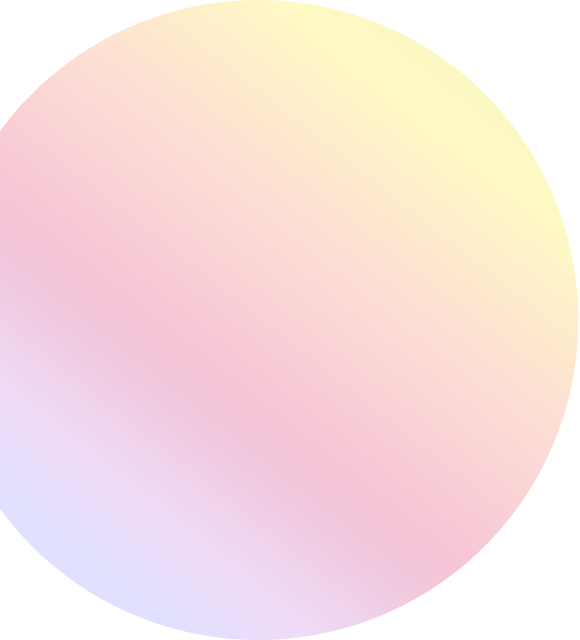
Write a Shadertoy shader that draws this background.

```glsl
// A large pastel disc on white, cropped by the left edge of the canvas.
// A tilted linear gradient runs from lavender through pink and peach to
// pale yellow; the disc is a smooth-edged distance function.

// Colour along the gradient axis, with t = 0 at the disc centre
vec3 pastelGradient(float t) {
    vec3 color = vec3(0.885, 0.880, 1.000);                                              // lavender
    color = mix(color, vec3(0.935, 0.860, 0.970), clamp((t + 0.46) / 0.12, 0.0, 1.0));   // lilac
    color = mix(color, vec3(0.946, 0.780, 0.862), clamp((t + 0.34) / 0.17, 0.0, 1.0));   // mauve
    color = mix(color, vec3(0.965, 0.770, 0.840), clamp((t + 0.17) / 0.06, 0.0, 1.0));   // pink
    color = mix(color, vec3(0.990, 0.865, 0.835), clamp((t + 0.11) / 0.25, 0.0, 1.0));   // peach
    color = mix(color, vec3(1.000, 0.975, 0.770), clamp((t - 0.14) / 0.27, 0.0, 1.0));   // yellow
    return mix(color, vec3(0.980, 0.972, 0.770), clamp((t - 0.43) / 0.08, 0.0, 1.0));    // lime tint
}

void mainImage(out vec4 fragColor, in vec2 fragCoord) {
    // Canvas height is one unit; offsets are measured from the disc centre
    vec2 p = fragCoord / iResolution.y;
    vec2 offset = p - vec2(0.4036 * iResolution.x / iResolution.y / 0.90625, 0.5);

    // Gradient axis points to the upper right
    vec3 discColor = pastelGradient(dot(offset, vec2(0.620, 0.785)));

    // Disc coverage, softened over one pixel
    float edge = (length(offset) - 0.5) * iResolution.y;
    float coverage = clamp(0.5 - edge, 0.0, 1.0);
    fragColor = vec4(mix(vec3(1.0), discColor, coverage), 1.0);
}
```
